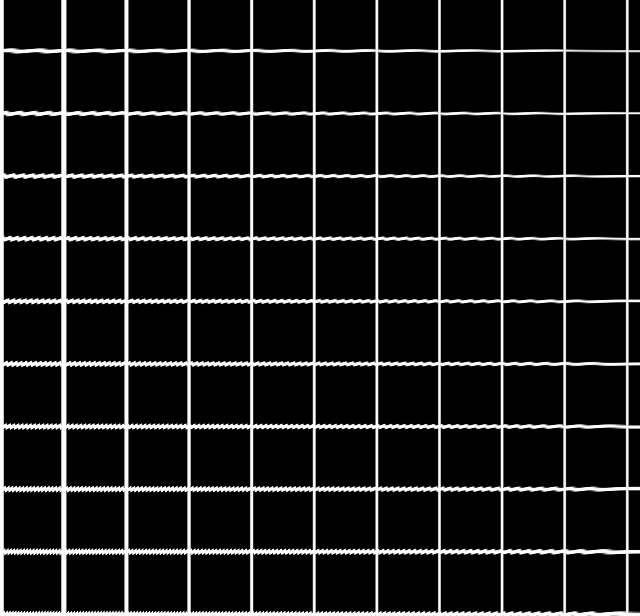
Write a Shadertoy shader that draws this pattern.

```glsl
// Lengths are fractions of the canvas height
const float PITCH = 0.10163;
const vec2 GRID_OFFSET = vec2(0.0020, 0.0027);
const float ROWS = 10.0;

const float COLUMN_HALF_THIN = 0.0021;
const float COLUMN_HALF_EXTRA = 0.0021;
const float COLUMN_DECAY = 0.6;

const vec2 ROW_HALF_LEFT = vec2(0.0031, 0.0043);   // top, bottom
const vec2 ROW_HALF_RIGHT = vec2(0.0016, 0.0036);  // top, bottom

const float TWISTS = 22.0;       // strand density, multiplied by the row number
const float TWIST_DEPTH = 0.34;
const float TWIST_SLANT = 100.0;

const vec3 GROUND_COLOR = vec3(0.0);
const vec3 LINE_COLOR = vec3(0.985);
const float TAU = 6.2831853;

float lineCoverage(float dist, float halfWidth, float pixel) {
    return 1.0 - smoothstep(halfWidth - 0.8 * pixel, halfWidth + 0.8 * pixel, dist);
}

// Plain uprights, heavier toward the left
float columnLines(float x, float pixel) {
    float index = floor((x - GRID_OFFSET.x) / PITCH + 0.5);
    float dist = abs(x - GRID_OFFSET.x - index * PITCH);
    float decay = exp(-COLUMN_DECAY * (max(index, 1.0) - 1.0));
    return lineCoverage(dist, COLUMN_HALF_THIN + COLUMN_HALF_EXTRA * decay, pixel);
}

// Twisted cords: tighter toward the bottom, unwinding toward the right
float rowCords(vec2 p, float aspect, float pixel) {
    float index = floor((p.y - GRID_OFFSET.y) / PITCH + 0.5);
    float offset = p.y - GRID_OFFSET.y - index * PITCH;
    float row = ROWS - index;
    float u = p.x / aspect;
    float depth = row / ROWS;

    float halfLeft = mix(ROW_HALF_LEFT.x, ROW_HALF_LEFT.y, depth);
    float halfRight = mix(ROW_HALF_RIGHT.x, ROW_HALF_RIGHT.y, depth * depth);
    float halfWidth = mix(halfLeft, halfRight, u);

    // The phase is the integral of a density falling as 1 - u * u
    float phase = row * TWISTS * (u - u * u * u / 3.0);
    float frequency = row * TWISTS * (1.0 - u * u) / aspect;
    float resolved = 1.0 - smoothstep(0.35, 0.65, frequency * pixel);
    float strand = cos(TAU * (phase - TWIST_SLANT * offset));
    halfWidth *= 1.0 + TWIST_DEPTH * resolved * strand;
    return lineCoverage(abs(offset), halfWidth, pixel);
}

void mainImage(out vec4 fragColor, in vec2 fragCoord) {
    float pixel = 1.0 / iResolution.y;
    vec2 p = fragCoord * pixel;
    float aspect = iResolution.x * pixel;
    float lines = max(columnLines(p.x, pixel), rowCords(p, aspect, pixel));
    fragColor = vec4(mix(GROUND_COLOR, LINE_COLOR, lines), 1.0);
}
```
